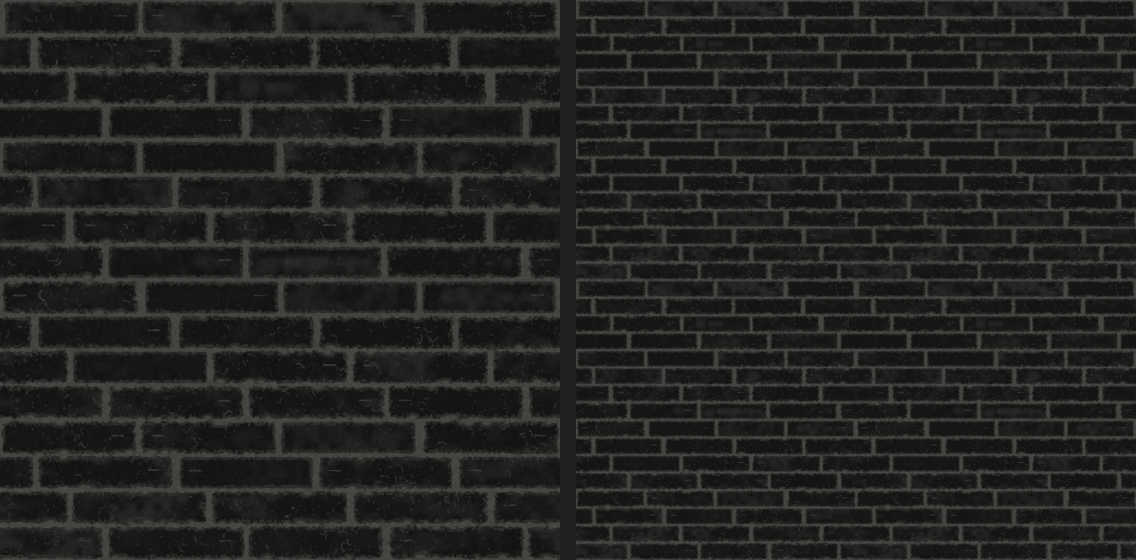
Left: one tile. Right: repeated 2 by 2.
Give the GLSL for this texture, as a Shadertoy shader.

```glsl
// Dark worn brick wall: 16 courses of 4 long bricks, stepped a quarter brick per course, grey mortar.

const float COURSES = 16.0;      // one wall unit is one course height
const float BRICK_LENGTH = 4.0;
const vec2 BRICK_HALF = vec2(1.915, 0.437);
const vec3 MORTAR = vec3(0.272, 0.265, 0.253);
const vec3 RIM = vec3(0.172, 0.169, 0.160);
const vec3 BRICK = vec3(0.080, 0.080, 0.079);

float hash(vec2 p) {
    vec3 q = fract(p.xyx * 0.1031);
    q += dot(q, q.yzx + 33.33);
    return fract((q.x + q.y) * q.z);
}

vec2 hash2(vec2 p) {
    return vec2(hash(p), hash(p + 57.3));
}

// Value noise that wraps over the canvas for whole frequencies
float noise(vec2 wall, vec2 frequency) {
    vec2 p = wall * frequency, period = COURSES * frequency;
    vec2 cell = floor(p), f = fract(p);
    f = f * f * (3.0 - 2.0 * f);
    vec2 a = mod(cell, period), b = mod(cell + 1.0, period);
    return mix(mix(hash(a), hash(vec2(b.x, a.y)), f.x),
               mix(hash(vec2(a.x, b.y)), hash(b), f.x), f.y);
}

// Wrapping cellular noise: distance to the nearest point, and its random value
vec2 cellular(vec2 wall, float frequency) {
    vec2 p = wall * frequency, cell = floor(p);
    vec2 nearest = vec2(9.0, 0.0);
    for (int j = -1; j <= 1; j++)
    for (int i = -1; i <= 1; i++) {
        vec2 c = cell + vec2(i, j);
        vec2 id = mod(c, COURSES * frequency);
        float d = length(c + hash2(id) - p);
        if (d < nearest.x) nearest = vec2(d, hash(id + 11.7));
    }
    return nearest;
}

float roundedBox(vec2 p, vec2 halfSize, float radius) {
    vec2 q = abs(p) - halfSize + radius;
    return length(max(q, 0.0)) + min(max(q.x, q.y), 0.0) - radius;
}

float arcDistance(vec2 p, float radius, float heading, float span) {
    float c = cos(heading), s = sin(heading);
    p = mat2(c, -s, s, c) * p;
    float a = clamp(atan(p.y, p.x), -span, span);
    return length(p - radius * vec2(cos(a), sin(a)));
}

// Chipped spots along the long edges, as a signed distance
float chips(vec2 p, vec2 id, float wear) {
    float d = 1.0;
    for (int i = 0; i < 6; i++) {
        vec2 seed = id * 7.0 + float(i) * 13.1;
        float side = hash(seed + 3.0) < 0.5 ? -1.0 : 1.0;
        vec2 at = vec2((hash(seed) - 0.5) * 3.5, side * 0.43);
        float size = mix(0.02, 0.09, hash(seed + 5.0)) * wear;
        d = min(d, length((p - at) * vec2(0.55, 1.0)) - size);
    }
    return d;
}

// Fine curved scratches, part of them gathered in one curl
float scratches(vec2 p, vec2 id, float wear, float px) {
    float mark = 0.0;
    vec2 curl = (hash2(id + 31.0) - 0.5) * vec2(3.0, 0.25);
    for (int i = 0; i < 16; i++) {
        vec2 seed = id * 5.0 + float(i) * 17.7;
        vec2 r = hash2(seed) - 0.5;
        vec2 at = i < 7 ? curl + r * vec2(0.5, 0.55) : r * vec2(3.6, 0.78);
        float d = arcDistance(p - at, mix(0.04, 0.17, hash(seed + 2.0)),
                              6.283 * hash(seed + 4.0), mix(0.2, 1.1, hash(seed + 6.0)));
        mark = max(mark, (1.0 - smoothstep(0.006, 0.012 + px, d)) * hash(seed + 8.0));
    }
    return mark * wear;
}

void mainImage(out vec4 fragColor, in vec2 fragCoord) {
    vec2 wall = fragCoord / iResolution.xy * COURSES;
    float px = COURSES / iResolution.y;

    // Brick under this point
    float course = floor(wall.y);
    float x = wall.x - mod(COURSES - 1.0 - course, 4.0);
    vec2 id = vec2(mod(floor(x / BRICK_LENGTH), COURSES / BRICK_LENGTH), course);
    vec2 local = vec2(mod(x, BRICK_LENGTH) - 2.0, fract(wall.y) - 0.5);
    local -= (hash2(id + 2.0) - 0.5) * vec2(0.10, 0.025);
    float wear = mix(0.25, 1.0, smoothstep(0.1, 0.6, hash(id + 19.0)));

    // Shared grain
    float cloud = noise(wall, vec2(1.0, 2.0)) * 0.6 + noise(wall, vec2(4.0)) * 0.4;
    float ripple = noise(wall, vec2(6.0)) - 0.5;
    float grain = noise(wall, vec2(16.0)) - 0.5;

    // Ragged outline
    float d = roundedBox(local, BRICK_HALF - vec2(0.03 * hash(id), 0.0), 0.09);
    d += (ripple * 0.06 + grain * 0.05) * wear;
    d = max(d, -chips(local, id, wear) - grain * 0.03);

    // Brick face: dull clouds, pits, scratches and a broken dash
    float dusty = hash(id + 41.0);
    vec3 face = BRICK + 0.075 * dusty * smoothstep(0.35, 0.85, cloud) + grain * 0.022;
    vec2 pit = cellular(wall, 5.0);
    float speck = (1.0 - smoothstep(0.05, 0.10 + 5.0 * px, pit.x)) * step(0.72, pit.y);
    float marks = max(speck * 0.6 * wear, scratches(local, id, wear, px));
    vec2 dashAt = local - vec2(hash(id + 23.0) < 0.5 ? -1.45 : 1.4, 0.06);
    float dash = roundedBox(dashAt, vec2(0.17, 0.012), 0.01) + max(ripple, 0.0) * 0.05;
    marks = max(marks, (1.0 - smoothstep(0.0, px, dash)) * step(0.55, hash(id + 29.0)));
    face = mix(face, MORTAR, marks * (0.6 + grain * 0.6));

    // Gritty rim, then mortar
    float rim = smoothstep(-0.11, -0.015, d + grain * 0.07);
    vec3 joint = MORTAR + grain * 0.035 + ripple * 0.015;
    vec3 color = mix(face, RIM + grain * 0.04, rim);
    color = mix(color, joint, smoothstep(-0.5 * px, 0.5 * px + 0.02, d));
    fragColor = vec4(color, 1.0);
}
```
